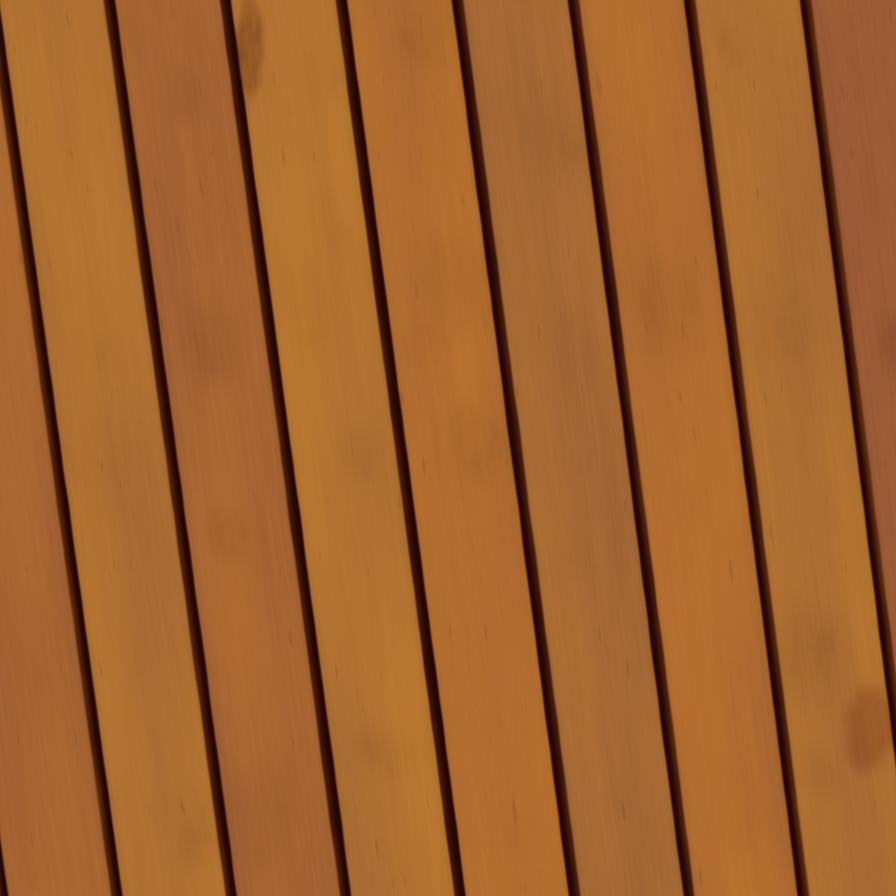
A three.js fragment shader for this texture:

```glsl
// Slanted warm timber planks with dark gaps, soft grain, smudges and knots.
varying vec2 vUv;

#define PITCH_TOP 0.1295
#define PITCH_BOTTOM 0.1277
#define START_TOP -0.0075
#define START_BOTTOM 0.1305
#define GAP_HALF 0.0062
#define EDGE_SOFT 0.0019
#define GRAIN 0.035
#define SMUDGE 0.10
#define GOLDEN vec3(0.715, 0.460, 0.190)
#define BROWN vec3(0.640, 0.403, 0.208)
#define GAP_DARK vec3(0.150, 0.020, 0.010)
#define GAP_LIT vec3(0.360, 0.160, 0.045)

vec2 hash2(vec2 p) {
  p = vec2(dot(p, vec2(127.1, 311.7)), dot(p, vec2(269.5, 183.3)));
  return fract(sin(p) * 43758.5);
}

float corner(vec2 cell, vec2 offset) {
  return dot(hash2(cell) * 2.0 - 1.0, offset);
}

// Gradient noise, roughly -0.7 to 0.7
float noise(vec2 p) {
  vec2 i = floor(p), f = fract(p);
  vec2 w = f * f * f * (f * (f * 6.0 - 15.0) + 10.0);
  vec2 e = vec2(1.0, 0.0);
  return mix(mix(corner(i, f), corner(i + e, f - e), w.x),
             mix(corner(i + e.yx, f - e.yx), corner(i + e.xx, f - e.xx), w.x), w.y);
}

float fbm(vec2 p) {
  float sum = 0.0, amp = 0.6;
  for (int i = 0; i < 4; i++) {
    sum += amp * noise(p);
    p = p * 2.03 + 7.3;
    amp *= 0.5;
  }
  return sum;
}

// Soft oval mask with a slightly ragged rim
float knot(vec2 p, vec2 centre, vec2 radius) {
  float r = length((p - centre) / radius) + 0.3 * noise(p * 35.0);
  return 1.0 - smoothstep(0.55, 1.1, r);
}

// One faint smudge per segment of a plank
float smudges(vec2 board, float id) {
  float row = floor(board.y * 4.0), mask = 0.0;
  for (int i = -1; i <= 1; i++) {
    vec2 cell = vec2(id, row + float(i));
    vec2 h = hash2(cell + 3.7);
    vec2 centre = vec2(0.25 + 0.5 * h.x, (cell.y + h.y) * 0.25);
    vec2 radius = vec2(0.30, 0.055) * (0.5 + hash2(cell + 9.1).x);
    float r = length((vec2(fract(board.x), board.y) - centre) / radius);
    mask = max(mask, (1.0 - smoothstep(0.2, 1.2, r)) * hash2(cell + 5.5).y);
  }
  return mask;
}

vec3 plankColor(vec2 board, float id) {
  // Tint of each plank: every third is browner, as are the outer ones
  float side = (id - 3.0) / 4.0;
  float brown = 0.45 + 0.4 * cos(2.0944 * (id - 1.0)) + 0.6 * side * side * side * side;
  brown += 0.9 * noise(vec2(board.x * 1.6 + id * 5.0, board.y * 2.2));
  vec3 color = mix(GOLDEN, BROWN, clamp(brown, -0.1, 1.5));
  color += mod(id, 2.0) * vec3(0.004, -0.018, -0.008);

  // Long streaks, fine fibres and short dark pores
  vec2 shifted = board + vec2(id * 3.0, id * 11.0);
  float streak = fbm(shifted * vec2(7.0, 1.8));
  float fibre = noise(shifted * vec2(34.0, 9.0)) + 0.6 * noise(shifted * vec2(60.0, 24.0));
  float pore = smoothstep(0.36, 0.6, noise(shifted * vec2(20.0, 26.0)));
  color *= 1.0 + GRAIN * (1.6 * streak + (0.5 + 0.7 * clamp(brown, 0.0, 1.2)) * fibre);
  color *= 1.0 - 0.08 * pore;

  // Worn cloudy patches
  float cloud = smoothstep(0.0, 0.5, fbm(shifted * vec2(2.5, 9.0)));
  float wear = smudges(board, id) * (0.6 + cloud) + 0.25 * cloud;
  return color * (1.0 - SMUDGE * wear * vec3(0.9, 1.0, 0.8));
}

void main() {
  // Board coordinates: x counts planks, y runs down the canvas
  float down = 1.0 - vUv.y;
  float pitch = mix(PITCH_TOP, PITCH_BOTTOM, down);
  float start = mix(START_TOP, START_BOTTOM, down);
  vec2 board = vec2((vUv.x - start) / pitch, down);
  vec3 color = plankColor(board, floor(board.x));

  // Two larger knots
  float tall = knot(vUv, vec2(0.278, 0.945), vec2(0.019, 0.065));
  float wide = knot(vUv, vec2(0.972, 0.188), vec2(0.036, 0.055));
  color *= 1.0 - tall * vec3(0.16, 0.22, 0.22) * (1.0 + 0.6 * noise(vUv * vec2(150.0, 40.0)));
  color *= 1.0 - wide * vec3(0.11, 0.18, 0.18);

  // Gaps, with the inner wall lit on the side facing outward
  float gapId = floor(board.x + 0.5);
  float across = (board.x - gapId) * pitch;
  float wobble = 0.0009 * noise(vec2(gapId * 7.3, down * 22.0));
  float gapDist = abs(across) - GAP_HALF - wobble;
  float facing = gapId > 3.5 ? 1.0 : -1.0;
  float lit = smoothstep(-0.5, 0.9, facing * across / GAP_HALF);
  lit *= 0.45 + 0.13 * abs(gapId - 3.0) + 0.4 * noise(vec2(gapId * 4.1, down * 14.0));
  vec3 gapColor = mix(GAP_DARK, GAP_LIT, clamp(lit, 0.0, 1.0));
  color *= 1.0 - 0.10 * exp(-max(gapDist, 0.0) / 0.003);
  color = mix(gapColor, color, smoothstep(-EDGE_SOFT, EDGE_SOFT, gapDist));

  gl_FragColor = vec4(color, 1.0);
}
```
